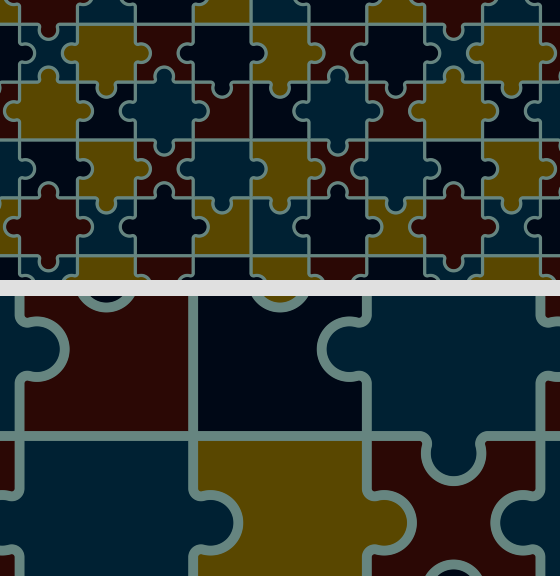
Top, the full canvas; bottom, a detail of the centre.
Write a WebGL 2 fragment shader that draws this pattern.

```glsl
#version 300 es
precision highp float;
// Interlocking jigsaw pieces in four dark colours with pale rounded seams.

uniform vec2 u_resolution;
out vec4 outColor;

// Sizes: PITCH in canvas heights, the others in cells
const float PITCH = 0.2067;
const float SEAM_WIDTH = 0.057;
const float KNOB_RADIUS = 0.16;
const float KNOB_OFFSET = 0.10;
const float NECK_FILLET = 0.045;

const vec3 SEAM = vec3(0.40, 0.52, 0.50);
const vec3 FILLS[4] = vec3[4](
    vec3(0.00, 0.03, 0.085),  // navy
    vec3(0.00, 0.13, 0.20),   // teal
    vec3(0.35, 0.28, 0.00),   // ochre
    vec3(0.17, 0.03, 0.02));  // maroon

// The tile is 7 columns of 4 kinds by 4 rows
const ivec2 TILE = ivec2(7, 4);
const ivec2 FIRST_CELL = ivec2(5, 0);
const int KINDS[7] = int[7](0, 1, 2, 3, 0, 2, 3);
const ivec4 ROW_FILLS[4] = ivec4[4](
    ivec4(3, 2, 0, 1), ivec4(0, 1, 2, 3),
    ivec4(2, 3, 1, 0), ivec4(1, 0, 2, 3));

// Knob direction on each column's right side: 1 right, -1 left, 0 flat
const int EVEN_SIDES[7] = int[7](-1, 1, -1, 1, 0, -1, 1);
const int ODD_SIDES[7] = int[7](1, -1, 1, -1, 1, 1, -1);

ivec2 wrapCell(ivec2 cell) {
    ivec2 shifted = cell + FIRST_CELL;
    return ((shifted % TILE) + TILE) % TILE;
}

vec3 pieceColor(ivec2 cell) {
    ivec2 c = wrapCell(cell);
    return FILLS[ROW_FILLS[c.y][KINDS[c.x]]];
}

// Knob on the right side of a cell
float sideKnob(ivec2 cell) {
    ivec2 c = wrapCell(cell);
    if (c.y == 3 && c.x == 1) return 1.0;
    return float(c.y % 2 == 0 ? EVEN_SIDES[c.x] : ODD_SIDES[c.x]);
}

// Knob on the top side of a cell: 1 up, -1 down, 0 flat
float topKnob(ivec2 cell) {
    ivec2 c = wrapCell(cell);
    int kind = KINDS[c.x];
    if (c.y % 2 == 0) return kind % 2 == 1 ? 1.0 : -1.0;
    return kind == c.y ? -1.0 : 0.0;
}

// Signed distance to a seam; x runs along it, y across, knob centred at x = 0
float seamDistance(vec2 p, float knob) {
    if (knob == 0.0) return p.y;
    vec2 q = vec2(abs(p.x), p.y * knob);
    float reach = KNOB_RADIUS + NECK_FILLET;
    float drop = KNOB_OFFSET - NECK_FILLET;
    vec2 fillet = vec2(sqrt(reach * reach - drop * drop), NECK_FILLET);
    float circle = length(q - vec2(0.0, KNOB_OFFSET)) - KNOB_RADIUS;
    float neckTop = mix(KNOB_OFFSET, fillet.y, q.x / fillet.x);
    float d = circle;
    if (q.x > fillet.x) d = min(q.y, circle);
    else if (q.y < neckTop) d = NECK_FILLET - length(q - fillet);
    return d * knob;
}

void main() {
    // Cell grid centred on the canvas
    vec2 p = (gl_FragCoord.xy - 0.5 * u_resolution) / (u_resolution.y * PITCH);
    p.x += 0.5;
    ivec2 cell = ivec2(floor(p));
    vec2 f = fract(p);
    const ivec2 RIGHT = ivec2(1, 0);
    const ivec2 UP = ivec2(0, 1);

    // Distances to the four seams around the cell
    float left = seamDistance(vec2(f.y - 0.5, f.x), sideKnob(cell - RIGHT));
    float right = seamDistance(vec2(f.y - 0.5, f.x - 1.0), sideKnob(cell));
    float bottom = seamDistance(vec2(f.x - 0.5, f.y), topKnob(cell - UP));
    float top = seamDistance(vec2(f.x - 0.5, f.y - 1.0), topKnob(cell));

    // A neighbour's knob may own this point
    ivec2 owner = cell;
    if (left < 0.0) owner -= RIGHT;
    else if (right > 0.0) owner += RIGHT;
    else if (bottom < 0.0) owner -= UP;
    else if (top > 0.0) owner += UP;

    // Smooth seam over the fill
    float d = min(min(abs(left), abs(right)), min(abs(bottom), abs(top)));
    float blur = 0.6 / (u_resolution.y * PITCH);
    float halfWidth = 0.5 * SEAM_WIDTH;
    float seam = 1.0 - smoothstep(halfWidth - blur, halfWidth + blur, d);
    outColor = vec4(mix(pieceColor(owner), SEAM, seam), 1.0);
}
```
